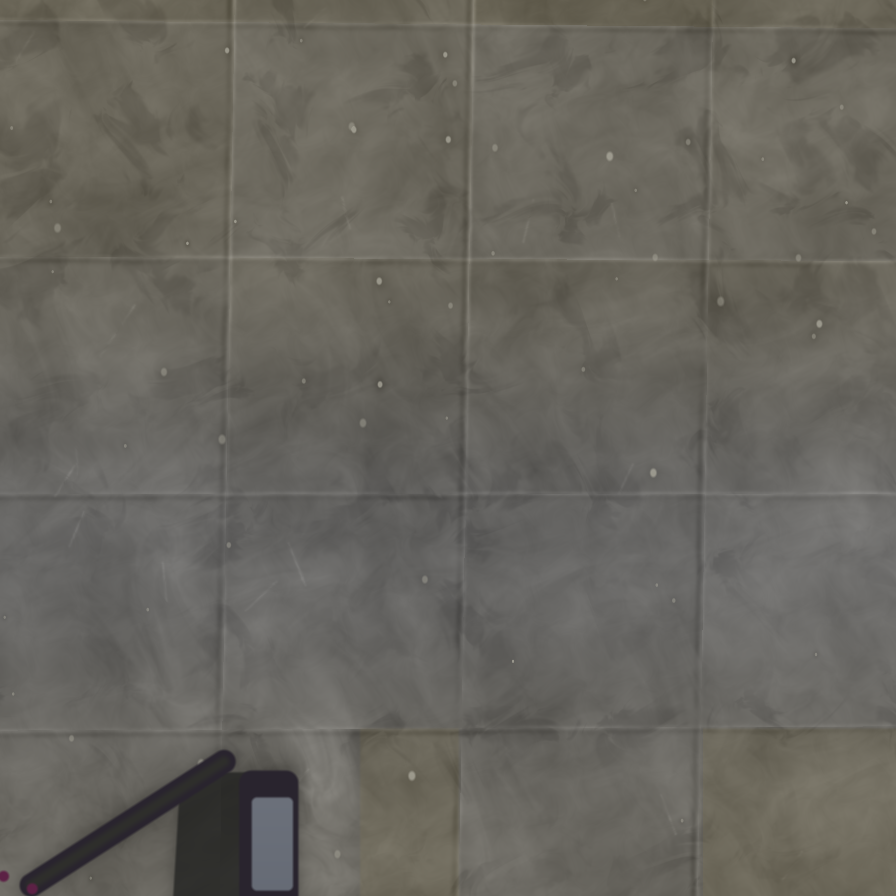
A WebGL 2 fragment shader for this texture:

```glsl
#version 300 es
precision highp float;
// Worn grey stone floor tiles with thin grout, chips and scratches, and a dark hinged tool at the lower left.
uniform vec2 u_resolution;
out vec4 outColor;

vec2 hash2(vec2 p) {
  vec3 q = fract(p.xyx * vec3(0.1031, 0.103, 0.0973));
  q += dot(q, q.yzx + 33.33);
  return fract((q.xx + q.yz) * q.zy);
}

// Layered, warped sines: soft mottling around zero
float clouds(vec2 p) {
  float sum = 0.0, amp = 0.5;
  for (int i = 0; i < 5; i++) {
    p = mat2(0.8, 0.6, -0.6, 0.8) * p + 0.55 * sin(p.yx * 1.2 + float(i) * 2.1);
    sum += amp * sin(p.x) * sin(p.y + 1.3);
    p *= 1.8;
    amp *= 0.65;
  }
  return sum;
}

float segment(vec2 p, vec2 a, vec2 b) {
  vec2 d = b - a;
  return length(p - a - d * clamp(dot(p - a, d) / dot(d, d), 0.0, 1.0));
}

float roundBox(vec2 p, vec2 halfSize, float r) {
  vec2 d = abs(p) - halfSize + r;
  return length(max(d, 0.0)) + min(max(d.x, d.y), 0.0) - r;
}

float fill(float d) { return 1.0 - smoothstep(-0.002, 0.002, d); }
float band(float d, float w) { return exp(-d * d / (w * w)); }

// Cellular chips: x = pale core, y = dark rim
vec2 chips(vec2 uv, float cells, float density) {
  vec2 id = floor(uv * cells), result = vec2(0.0);
  for (int j = -1; j <= 1; j++)
    for (int i = -1; i <= 1; i++) {
      vec2 cell = id + vec2(i, j), rnd = hash2(cell + 7.0), kind = hash2(cell + 61.0);
      float d = length((uv - (cell + rnd) / cells) * vec2(1.2, 0.9));
      float r = mix(0.0018, 0.0055, kind.y * kind.y);
      float on = step(kind.x, density);
      result += on * vec2(1.0 - smoothstep(r * 0.5, r * 1.2, d), band(d, r * 2.2) * rnd.x);
    }
  return result;
}

void main() {
  vec2 uv = gl_FragCoord.xy / u_resolution;

  // Slightly skewed tile grid
  vec2 grid = vec2((uv.x - 0.245 - 0.017 * uv.y) / 0.267,
                   (uv.y - 0.187 + 0.018 * (uv.y - 0.45) * (uv.x - 0.5)) / 0.262);
  vec2 tile = floor(grid), rnd = hash2(tile + 19.0);
  vec2 seam = (fract(grid + 0.5) - 0.5) * 0.265;
  seam += 0.0011 * vec2(clouds(uv * 22.0), clouds(uv.yx * 22.0 + 9.0));

  // Stone: warm above, cool across the middle, tan at the lower right
  float broad = clouds(uv * 7.0 + 3.0);
  float mottle = clouds(uv * 19.0 + 40.0 * rnd);
  float grain = clouds(uv * 75.0 + 11.0 * rnd.yx);
  float upper = smoothstep(0.4, 0.85, uv.y);
  vec3 color = vec3(0.417, 0.407, 0.379);
  color += (rnd.x - 0.5) * 0.032 + 0.03 * broad + 0.045 * mottle + 0.018 * grain;
  color += vec3(-0.012, -0.005, 0.016) * band(uv.y - 0.38, 0.2);
  color += vec3(0.004, -0.002, -0.022) * upper * (0.5 + rnd.y);
  float tan_ = fill(uv.y - 0.187) * (fill(abs(uv.x - 0.457) - 0.055) + step(0.785, uv.x));
  color += vec3(0.022, 0.014, -0.014) * tan_;

  // Grime stains and pale worn patches
  float edge = min(abs(seam.x), abs(seam.y));
  float grime = smoothstep(0.12, 0.5, clouds(uv * 30.0 + 17.0));
  color -= vec3(0.05, 0.05, 0.047) * grime * mix(0.3, 0.85, max(upper, band(edge, 0.03)));
  float worn = band(length((uv - vec2(0.35, 0.13)) * vec2(1.0, 0.6)), 0.055)
             + 0.6 * band(length((uv - vec2(0.2, 0.26)) * vec2(1.0, 0.5)), 0.04);
  color += 0.09 * worn * (0.6 + mottle);

  // Grout: pale thread beside a dark shadow, fading along its length
  float fade = clamp(0.65 + 0.8 * clouds(uv * 13.0 + 5.0), 0.15, 1.1);
  vec2 pale = vec2(band(seam.x, 0.0024), band(seam.y, 0.0026));
  vec2 shade = vec2(band(seam.x + 0.0055, 0.0036), band(seam.y + 0.005, 0.0035));
  color -= 0.06 * fade * shade.x + 0.055 * (1.15 - fade) * shade.y;
  color += 0.075 * mix(0.6, 1.2, upper) * fade * pale.x + 0.06 * fade * pale.y;

  // Scattered short scratches
  for (int i = 0; i < 16; i++) {
    vec2 start = hash2(vec2(i, 83)), r = hash2(vec2(i, 29));
    float angle = 0.7 + 1.3 * r.x;
    vec2 end = start + mix(0.02, 0.07, r.y) * vec2(cos(angle), sin(angle));
    color += 0.045 * band(segment(uv, start, end), 0.0017) * (0.6 + grain);
  }

  // Chips and specks
  vec2 chip = chips(uv, 9.0, 0.22) + 0.6 * chips(uv + 0.37, 21.0, 0.1);
  color -= 0.07 * chip.y;
  color = mix(color, vec3(0.68, 0.67, 0.62), min(chip.x, 1.0) * 0.75);

  // Tool: arm, body, frame and blue-grey panel
  vec3 purple = vec3(0.16, 0.14, 0.18), charcoal = vec3(0.18, 0.18, 0.17);
  float arm = segment(uv, vec2(0.035, 0.012), vec2(0.25, 0.15)) - 0.013;
  float body = roundBox(uv - vec2(0.24 + 0.06 * (uv.y - 0.06), 0.05), vec2(0.043, 0.088), 0.012);
  float frame = roundBox(uv - vec2(0.3, 0.055), vec2(0.033, 0.085), 0.014);
  float panel = roundBox(uv - vec2(0.304, 0.058), vec2(0.023, 0.052), 0.006);
  color *= 1.0 - 0.15 * exp(-max(min(arm, min(body, frame)), 0.0) / 0.008);
  color = mix(color, charcoal + 0.015 * mottle, fill(body));
  color = mix(color, purple, fill(frame));
  color = mix(color, vec3(0.41, 0.43, 0.47) + 0.2 * (uv.y - 0.06), fill(panel));
  color = mix(color, mix(charcoal, purple, smoothstep(-0.012, -0.003, arm)), fill(arm));
  float joint = min(length(uv - vec2(0.004, 0.022)), length(uv - vec2(0.036, 0.008))) - 0.006;
  color = mix(color, vec3(0.36, 0.13, 0.27), fill(joint));

  outColor = vec4(color, 1.0);
}
```
